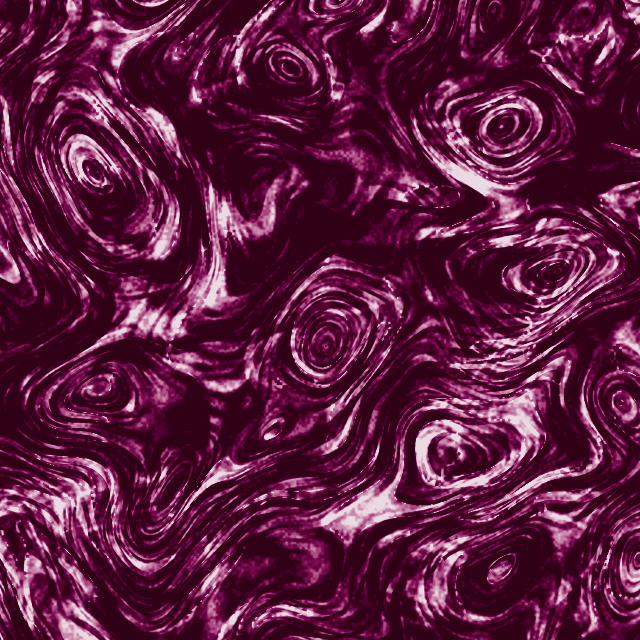
This texture is drawn by a three.js fragment shader. Its source:

```glsl
varying vec2 vUv;

const vec3 BLACKBERRY = vec3(0.19, 0.00, 0.09);
const vec3 WINE       = vec3(0.31, 0.00, 0.18);
const vec3 MAGENTA    = vec3(0.48, 0.04, 0.31);
const vec3 ORCHID     = vec3(0.67, 0.29, 0.51);
const vec3 PINK       = vec3(0.79, 0.53, 0.67);
const vec3 PEARL      = vec3(0.92, 0.85, 0.89);

const float WHORLS       = 3.2;    // whorl cells across the canvas
const float WHORL_JITTER = 0.85;
const float WHORL_BLEND  = 9.0;    // higher gives sharper seams between whorls
const float WARP_AMP     = 0.036;
const float WARP_FREQ    = 9.0;
const float STREAM       = 0.12;   // slope that keeps lines flowing between whorls
const float BAND_FREQ    = 17.0;   // line densities along the height field
const float LINE_FREQ    = 42.0;
const float HAIR_FREQ    = 90.0;
const float WEFT_FREQ    = 15.0;
const float PATCH_FREQ   = 8.0;
const float GRAIN_FREQ   = 230.0;
const float BAND_GAIN    = 1.1;
const float LINE_GAIN    = 1.3;
const float HAIR_GAIN    = 2.8;
const float WEFT_GAIN    = 1.8;
const float PATCH_GAIN   = 1.2;
const float GRAIN_GAIN   = 0.9;
const float RIM_GAIN     = 1.3;
const float SHADE        = 0.13;   // overall darkening

float hash(vec3 p) {
  p = fract(p * 0.1031);
  p += dot(p, p.zyx + 31.32);
  return fract((p.x + p.y) * p.z);
}

float noise(vec3 p) {
  vec3 i = floor(p), f = fract(p);
  f = f * f * (3.0 - 2.0 * f);
  vec2 o = vec2(0.0, 1.0);
  vec4 front = vec4(hash(i), hash(i + o.yxx), hash(i + o.xyx), hash(i + o.yyx));
  vec4 back = vec4(hash(i + o.xxy), hash(i + o.yxy), hash(i + o.xyy), hash(i + o.yyy));
  vec4 slab = mix(front, back, f.z);
  vec2 row = mix(slab.xz, slab.yw, f.x);
  return mix(row.x, row.y, f.y);
}

// Layered sines that bend the plane
vec2 warp(vec2 p) {
  float amp = WARP_AMP, freq = WARP_FREQ;
  for (int i = 0; i < 4; i++) {
    float k = float(i);
    p += amp * sin(freq * p.yx + vec2(1.7 * k, 2.9 * k + 1.0));
    amp *= 0.5;
    freq *= 1.7;
  }
  return p;
}

// Smooth cellular height: each cell is a tilted elliptical whorl
float whorlHeight(vec2 p) {
  vec2 home = floor(p);
  float sum = 0.0;
  for (int y = -2; y <= 2; y++) {
    for (int x = -2; x <= 2; x++) {
      vec2 cell = home + vec2(float(x), float(y));
      vec2 jitter = vec2(hash(vec3(cell, 1.0)), hash(vec3(cell, 2.0))) - 0.5;
      vec2 d = p - cell - 0.5 - WHORL_JITTER * jitter;
      float angle = 6.2832 * hash(vec3(cell, 3.0));
      float c = cos(angle), s = sin(angle);
      d = vec2(c * d.x + s * d.y, c * d.y - s * d.x) * vec2(0.8, 1.25);
      float dist = length(d) + 0.35 * hash(vec3(cell, 4.0));
      sum += exp(-WHORL_BLEND * dist);
    }
  }
  return -log(sum) / WHORL_BLEND;
}

// Palette positions follow the cumulative area of each colour
vec3 palette(float t) {
  vec3 c = mix(BLACKBERRY, WINE, smoothstep(0.24, 0.48, t));
  c = mix(c, MAGENTA, smoothstep(0.48, 0.70, t));
  c = mix(c, ORCHID, smoothstep(0.70, 0.84, t));
  c = mix(c, PINK, smoothstep(0.84, 0.92, t));
  return mix(c, PEARL, smoothstep(0.92, 0.98, t));
}

void main() {
  vec2 p = vUv;
  vec2 q = warp(p);
  float drift = sin(7.0 * q.x + 3.0 * q.y) + sin(8.0 * q.y - 4.0 * q.x + 2.0);
  float height = whorlHeight(q * WHORLS + 7.0) + STREAM * drift;

  // Streaks follow the height contours and fade along them
  float band = noise(vec3(p * 9.0, height * BAND_FREQ));
  float line = noise(vec3(p * 15.0 + 40.0, (height + 0.04 * drift) * LINE_FREQ));
  float hair = noise(vec3(p * 24.0 + 80.0, (height - 0.10 * drift) * HAIR_FREQ));
  float weft = noise(vec3(q * 12.0 + 120.0, (drift - 0.4 * height) * WEFT_FREQ));
  float gloss = noise(vec3(q * PATCH_FREQ + 160.0, 5.0));
  float grain = noise(vec3(p * GRAIN_FREQ, 9.0));

  // Crisp bands and lines, with thin broken bright rims
  float edge = smoothstep(0.46, 0.54, band) - 0.5;
  float stripe = smoothstep(0.38, 0.62, line) - 0.5;
  float rim = 1.0 - smoothstep(0.0, 0.03, abs(band - 0.56));
  rim *= smoothstep(0.45, 0.65, grain) * smoothstep(0.35, 0.6, gloss);

  float light = BAND_GAIN * edge + LINE_GAIN * stripe + RIM_GAIN * rim
    + HAIR_GAIN * (hair - 0.5) + WEFT_GAIN * (weft - 0.5) * (0.6 + edge)
    + PATCH_GAIN * (gloss - 0.5) + GRAIN_GAIN * (grain - 0.5) - SHADE;

  // Logistic curve spreads the light evenly over the palette
  float tone = 1.0 / (1.0 + exp(-1.7 * light));
  gl_FragColor = vec4(palette(tone), 1.0);
}
```
